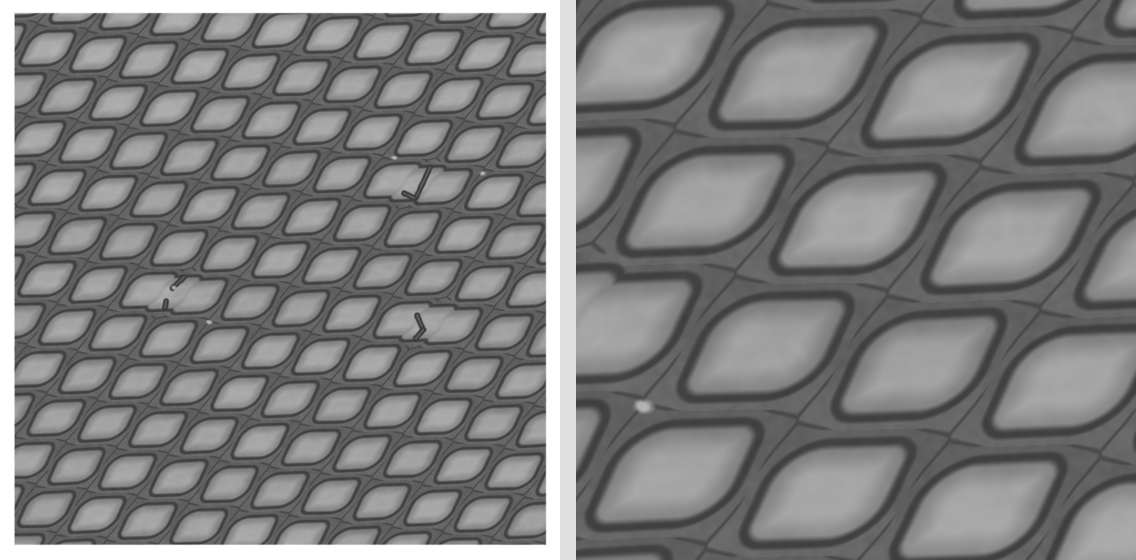
Left: the whole. Right: its middle third, enlarged.
Give the GLSL for this pattern, as a Shadertoy shader.

```glsl
// Grey expanded-metal mesh of slanted leaf-shaped openings with a few torn strands, in a white margin.

#define FRAME  vec4(0.026, 0.0273, 0.975, 0.9766)  // left, bottom, right, top
#define ORIGIN vec2(0.0846, 0.9141)    // centre of the first opening
#define ALONG  vec2(0.0908, -0.0106)   // step to the next opening in a row
#define DOWN   vec2(0.0361, -0.0865)   // step to the next row
#define FLAT   vec2(0.0378, 0.0013)    // half of an opening's level side
#define RISE   vec2(0.0130, 0.0280)    // half of an opening's slanted side
#define BEND_R 0.023                   // rounding of the blunt corners
#define TIP_R  0.010                   // rounding of the sharp corners
#define RIM    0.255                   // shadow along the strands
#define WIRE   0.375                   // face of the strands
#define LIGHT  0.645                   // backdrop seen through the openings
#define GRAIN  0.03

// Torn strands: column and row of the opening to their left
const vec2 TEARS[3] = vec2[3](vec2(0, 5), vec2(6, 2), vec2(5, 5));

// Bent stubs, two per tear: start and end relative to the tear
const vec4 STUBS[6] = vec4[6](
    vec4(0.018, 0.029, -0.003, 0.009), vec4(-0.016, -0.026, -0.014, -0.014),
    vec4(0.022, 0.029, -0.002, -0.024), vec4(-0.024, -0.018, -0.006, -0.026),
    vec4(-0.020, 0.013, -0.009, -0.012), vec4(-0.009, -0.012, -0.022, -0.027));

// Bare-metal glints, two for each of the first two tears
const vec2 GLINTS[4] = vec2[4](vec2(0.064, -0.052), vec2(0.0, 0.010),
                               vec2(-0.043, 0.046), vec2(0.115, 0.018));

vec2 hash2(vec2 p) {
    vec3 q = fract(p.xyx * vec3(0.1031, 0.1030, 0.0973));
    q += dot(q, q.yzx + 33.33);
    return fract((q.xx + q.yz) * q.zy);
}

float corner(vec2 cell, vec2 f, vec2 o) {
    return dot(hash2(cell + o) * 2.0 - 1.0, f - o);
}

float gradientNoise(vec2 p) {
    vec2 i = floor(p), f = fract(p);
    vec2 w = f * f * f * (f * (f * 6.0 - 15.0) + 10.0);
    return mix(mix(corner(i, f, vec2(0, 0)), corner(i, f, vec2(1, 0)), w.x),
               mix(corner(i, f, vec2(0, 1)), corner(i, f, vec2(1, 1)), w.x), w.y);
}

float cross2(vec2 a, vec2 b) { return a.x * b.y - a.y * b.x; }

// Signed distance to a skewed opening, negative inside
float opening(vec2 p) {
    vec2 sides = vec2(length(RISE), length(FLAT));
    vec2 q = vec2(cross2(p, RISE), cross2(FLAT, p)) / sides;
    float r = q.x * q.y > 0.0 ? TIP_R : BEND_R;
    vec2 h = abs(q) - cross2(FLAT, RISE) / sides + r;
    return min(max(h.x, h.y), 0.0) + length(max(h, 0.0)) - r;
}

float segment(vec2 p, vec2 a, vec2 b) {
    vec2 ab = b - a;
    return length(p - a - ab * clamp(dot(p - a, ab) / dot(ab, ab), 0.0, 1.0));
}

vec2 tearCentre(int k) {
    return (TEARS[k].x + 0.5) * ALONG + TEARS[k].y * DOWN;
}

void mainImage(out vec4 fragColor, in vec2 fragCoord) {
    vec2 uv = fragCoord / iResolution.y;
    float px = 1.0 / iResolution.y;
    float soft = max(0.002, px);

    // Slightly uneven lattice
    vec2 p = uv - ORIGIN;
    p += 0.003 * vec2(gradientNoise(uv * 7.0), gradientNoise(uv * 7.0 + 40.0));
    vec2 base = round(vec2(cross2(p, DOWN), cross2(ALONG, p)) / cross2(ALONG, DOWN));

    // Nearest and second nearest openings
    float near = 1.0, next = 1.0;
    vec2 local = vec2(0.0), id = base;
    for (int j = -1; j <= 1; j++)
    for (int i = -1; i <= 1; i++) {
        vec2 cell = base + vec2(i, j);
        vec2 q = p - cell.x * ALONG - cell.y * DOWN;
        float d = opening(q);
        next = min(next, max(near, d));
        if (d < near) { near = d; local = q; id = cell; }
    }

    // Torn strands join two openings
    for (int k = 0; k < 3; k++) {
        float d = opening(p - tearCentre(k));
        next = min(next, max(near, d));
        near = min(near, d);
    }

    // Backdrop: bright middles, shade under the upper edge
    float mottle = gradientNoise(uv * vec2(45.0, 75.0)) + 0.5 * gradientNoise(uv * 150.0);
    float backdrop = LIGHT - 0.13 * smoothstep(-0.018, -0.001, near);
    backdrop -= 0.6 * local.y + GRAIN * (0.5 - hash2(id + 50.0).x) - GRAIN * mottle;
    backdrop += 0.03 * smoothstep(0.6, 1.0, uv.y);

    // Strands: dark rims, grey faces lit on the lower lip, creased knuckles
    float wear = gradientNoise(uv * 60.0) + gradientNoise(uv * 170.0);
    float face = WIRE + 0.03 * smoothstep(0.0, -0.025, local.y) + GRAIN * wear;
    float strand = mix(RIM + 0.5 * GRAIN * wear, face, smoothstep(0.0035, 0.0035 + 1.5 * soft, near));
    float crease = smoothstep(0.003 + px, 0.0, next - near) * smoothstep(0.0095, 0.0115, near);
    strand = mix(strand, RIM, 0.75 * crease);
    float tone = mix(backdrop, strand, smoothstep(-1.5 * soft, soft, near));

    // Stubs and glints around the tears
    for (int k = 0; k < 6; k++) {
        float d = segment(p - tearCentre(k / 2), STUBS[k].xy, STUBS[k].zw) + 0.001 * wear;
        float stub = mix(WIRE, RIM - 0.03, smoothstep(0.0, 0.003, d));
        tone = mix(tone, stub, smoothstep(0.005 + soft, 0.005 - soft, d));
    }
    for (int k = 0; k < 4; k++) {
        vec2 g = (p - tearCentre(k / 2) - GLINTS[k]) * vec2(0.75, 1.1);
        tone = mix(tone, 0.8, 0.8 * smoothstep(0.006, 0.001, length(g) + 0.002 * wear));
    }

    // White margin
    vec2 inset = min(uv - FRAME.xy, FRAME.zw - uv);
    float inside = smoothstep(-px, px, min(inset.x, inset.y));
    fragColor = vec4(vec3(mix(1.0, tone, inside)), 1.0);
}
```
